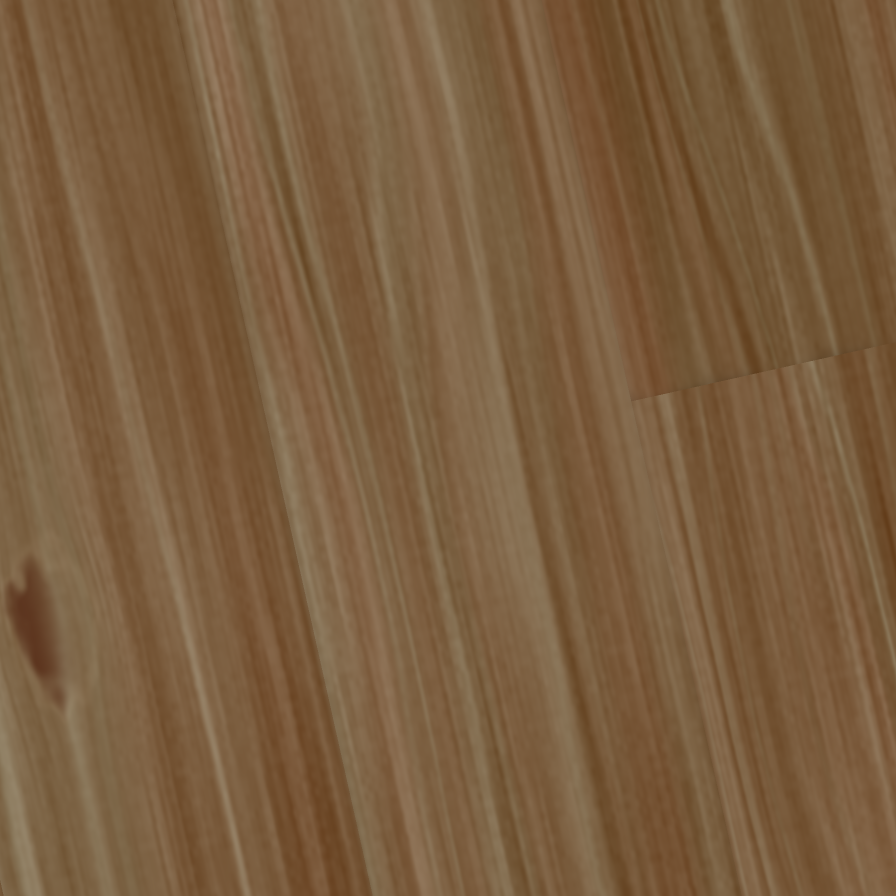
Give the GLSL for this texture, as a WebGL 2 fragment shader.

```glsl
#version 300 es
precision highp float;
// Tilted wooden planks with staggered butt joints. Stretched noise bends the
// across-grain coordinate into folded contours; streaks of several widths
// follow those contours, with straight fibres, hue drift and one small knot.

#define TILT 0.22
#define PLANK_SIZE vec2(0.402, 3.0)
#define PLANK_ORIGIN vec2(0.004, 0.385)
#define STAGGER 0.8
#define FOLD 0.072
#define CONTRAST 1.08
#define HUE_DRIFT 0.75
#define KNOT_CENTRE vec2(0.122, 0.280)
#define KNOT_SIZE vec2(0.042, 0.078)
#define DARK_WOOD vec3(0.430, 0.302, 0.174)
#define LIGHT_WOOD vec3(0.540, 0.440, 0.328)

uniform vec2 u_resolution;
out vec4 outColor;

// Integer hash of a lattice cell, 0 to 1
float hash(vec2 cell) {
    uvec2 u = uvec2(ivec2(cell));
    uint h = u.x * 1597334677u ^ u.y * 3812015801u;
    h = (h ^ (h >> 16)) * 2246822519u;
    h = (h ^ (h >> 13)) * 3266489917u;
    return float((h ^ (h >> 16)) >> 8) / 16777216.0;
}

float noise(vec2 p) {
    vec2 cell = floor(p);
    vec2 f = p - cell;
    f = f * f * (3.0 - 2.0 * f);
    float low = mix(hash(cell), hash(cell + vec2(1, 0)), f.x);
    float high = mix(hash(cell + vec2(0, 1)), hash(cell + vec2(1, 1)), f.x);
    return mix(low, high, f.y);
}

// Noise centred on zero
float swing(vec2 p) {
    return noise(p) - 0.5;
}

vec3 wood(vec2 p) {
    // Board frame: x across the grain, y along it
    float c = cos(TILT), s = sin(TILT);
    vec2 q = vec2(c * p.x + s * p.y, c * p.y - s * p.x);

    // Plank index and position inside the plank
    vec2 slot = (q - PLANK_ORIGIN) / PLANK_SIZE;
    float column = floor(slot.x);
    slot.y -= (column - 2.0) * STAGGER / PLANK_SIZE.y;
    vec2 plank = vec2(column, floor(slot.y));
    vec2 inside = (slot - plank) * PLANK_SIZE;
    float character = 0.5 * mod(plank.x + plank.y, 3.0);
    float seed = 40.0 * hash(plank + 7.0);

    // Grain spreads around the knot
    vec2 k = (q - KNOT_CENTRE) / KNOT_SIZE;
    float knotDistance = length(k);
    float x = q.x - 0.5 * KNOT_SIZE.x * k.x * exp(-0.6 * knotDistance * knotDistance);
    float y = q.y;

    // Folded contours make long nested points
    float ring = x + FOLD * swing(vec2(x * 15.0, y * 2.0 + seed));
    ring += 0.010 * swing(vec2(x * 32.0, y * 4.0 + seed));
    ring += 0.0016 * swing(vec2(x * 60.0, y * 20.0));
    ring *= mix(1.0, 0.78, abs(2.0 * character - 1.0));

    // Streaks from broad to fine along the contours
    float broad = swing(vec2(ring * 19.0, y * 0.5 + seed));
    float medium = swing(vec2(ring * 62.0, y * 0.6 + seed + 11.0));
    float fine = swing(vec2(ring * 125.0, y * 1.0 + seed + 23.0));
    float vein = 1.0 - smoothstep(0.0, 0.15, abs(swing(vec2(ring * 34.0, y * 0.4 + seed + 51.0))));

    // Straight fibres and short pores, stronger in some strips
    float strip = 0.6 + 0.8 * noise(vec2(x * 14.0 + 9.0, y * 1.5 + seed));
    float fibre = swing(vec2(x * 115.0, y * 1.6 + seed + 37.0));
    float hair = swing(vec2(x * 210.0, y * 6.0 + seed + 43.0));
    float pores = swing(vec2(x * 170.0, y * 110.0));

    float tone = 0.52 * broad + 0.58 * medium + 0.44 * fine + 0.24 * (vein - 0.27);
    tone += strip * (0.42 * fibre + 0.36 * hair + 0.18 * pores);
    tone += 0.35 * swing(p * 3.0 + 5.0) - 0.20 * (character - 0.5);
    vec3 color = mix(DARK_WOOD, LIGHT_WOOD, 0.46 + CONTRAST * tone);

    // Drift between reddish and olive wood
    float hue = swing(vec2(ring * 24.0 + 31.0, y * 0.8 + seed)) - 0.25 * vein + 0.07;
    color += HUE_DRIFT * hue * vec3(0.030, -0.024, -0.018);

    // Red stain on one side of the knot, with a pale rim
    float ragged = knotDistance + 0.5 * swing(q * vec2(70.0, 45.0));
    float stain = (1.0 - smoothstep(0.65, 1.2, ragged)) * (1.0 - smoothstep(-0.7, 0.6, k.x));
    color = mix(color, vec3(0.33, 0.16, 0.08), 0.8 * stain);
    color += 0.025 * exp(-40.0 * (ragged - 1.1) * (ragged - 1.1));

    // Faint broken shadows at the butt joints and long edges
    float joint = exp(-inside.y / 0.007) * noise(q * 30.0);
    float edge = exp(-min(inside.x, PLANK_SIZE.x - inside.x) / 0.004);
    return color * (1.0 - 0.15 * joint - 0.04 * edge);
}

void main() {
    // Four samples per pixel keep the joints smooth
    vec3 sum = vec3(0.0);
    for (int i = 0; i < 4; i++) {
        vec2 offset = vec2(i & 1, i >> 1) * 0.5 - 0.25;
        sum += wood((gl_FragCoord.xy + offset) / u_resolution.y);
    }
    outColor = vec4(sum / 4.0, 1.0);
}
```
